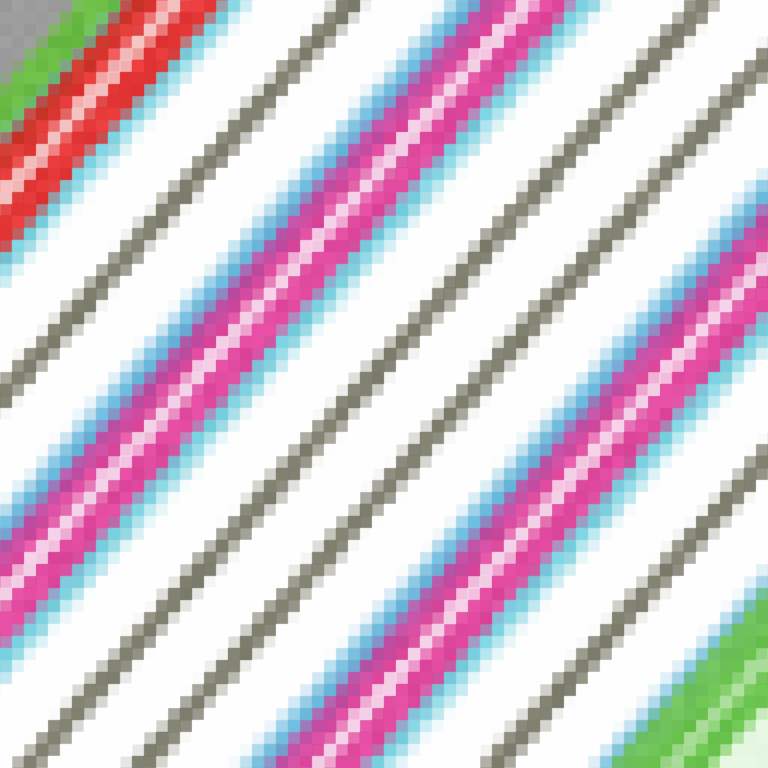
Give the GLSL for this pattern, as a Shadertoy shader.

```glsl
// Diagonal cords and thin grey lines on white, mirrored about a central axis and
// drawn as a coarse 64 by 64 mosaic. Strands sit at equal steps from the axis:
// even ones are grey lines, odd ones are coloured cords with a cyan halo.

float hash(vec2 p) {
    vec3 q = fract(p.xyx * vec3(0.1031, 0.1030, 0.0973));
    q += dot(q, q.yzx + 33.33);
    return fract((q.x + q.y) * q.z);
}

// 1 inside the half width, falling softly to 0
float band(float x, float halfWidth, float soft) {
    return 1.0 - smoothstep(halfWidth - soft, halfWidth + soft, abs(x));
}

vec3 greyLine(float x) {
    return mix(vec3(0.995), vec3(0.50, 0.50, 0.44), band(x, 0.0135, 0.009));
}

// x is negative on the upper left flank, which is shaded cooler and darker
vec3 cord(float x, vec3 body, vec3 flank, vec3 core, float halfWidth) {
    float upper = 1.0 - smoothstep(-0.035, -0.015, x);
    vec3 halo = mix(vec3(0.46, 0.81, 0.87), vec3(0.41, 0.72, 0.86), upper);
    vec3 col = mix(vec3(0.995), halo, band(x, 0.071, 0.018));
    col = mix(col, mix(body, flank, upper), band(x, halfWidth, 0.009));
    return mix(col, core, band(x, 0.010, 0.007));
}

vec3 strands(float d) {
    // Fold about the axis, then find the nearest strand
    float s = abs(d) - 0.055;
    float k = clamp(floor(s / 0.172 + 0.5), 0.0, 3.0);
    float x = (s - 0.172 * k) * (d < 0.0 ? -1.0 : 1.0);

    if (mod(k, 2.0) < 0.5) return greyLine(x);
    if (k < 2.0) return cord(x, vec3(0.88, 0.29, 0.62), vec3(0.75, 0.31, 0.64),
                             vec3(0.96, 0.82, 0.91), 0.046);
    if (d < 0.0) {
        // Red border cord, then a green rim and the grey corner
        vec3 red = cord(x, vec3(0.90, 0.22, 0.22), vec3(0.80, 0.22, 0.17),
                        vec3(0.96, 0.76, 0.76), 0.048);
        vec3 rim = mix(vec3(0.61), vec3(0.42, 0.74, 0.27),
                       smoothstep(-0.107, -0.083, x));
        return mix(rim, red, smoothstep(-0.061, -0.043, x));
    }
    // Green border cord, fading to a pale corner
    vec3 green = cord(x, vec3(0.42, 0.77, 0.31), vec3(0.44, 0.76, 0.36),
                      vec3(0.67, 0.87, 0.61), 0.058);
    return mix(green, vec3(0.90, 0.97, 0.88), smoothstep(0.032, 0.052, x));
}

void mainImage(out vec4 fragColor, in vec2 fragCoord) {
    // Mosaic cells whose borders blend over a narrow strip
    vec2 g = fragCoord / iResolution.xy * 64.0 - 0.5;
    vec2 cell = floor(g);
    vec2 f = smoothstep(0.42, 0.58, fract(g));
    vec2 p = (cell + f + 0.5) / 64.0;

    // Per-cell grain, blended across the same borders
    float grain = mix(mix(hash(cell + 7.0), hash(cell + vec2(8.0, 7.0)), f.x),
                      mix(hash(cell + vec2(7.0, 8.0)), hash(cell + 8.0), f.x), f.y) - 0.5;

    // Distance across the diagonal, measured from the mirror axis
    float d = dot(vec2(p.x, 1.0 - p.y), vec2(0.749, 0.663)) - 0.7435;
    vec3 col = strands(d + 0.004 * grain);

    // Grain shows on the strands and leaves white clean
    float ink = 1.0 - min(col.r, min(col.g, col.b));
    col += 0.09 * grain * ink;
    fragColor = vec4(clamp(col, 0.0, 1.0), 1.0);
}
```
